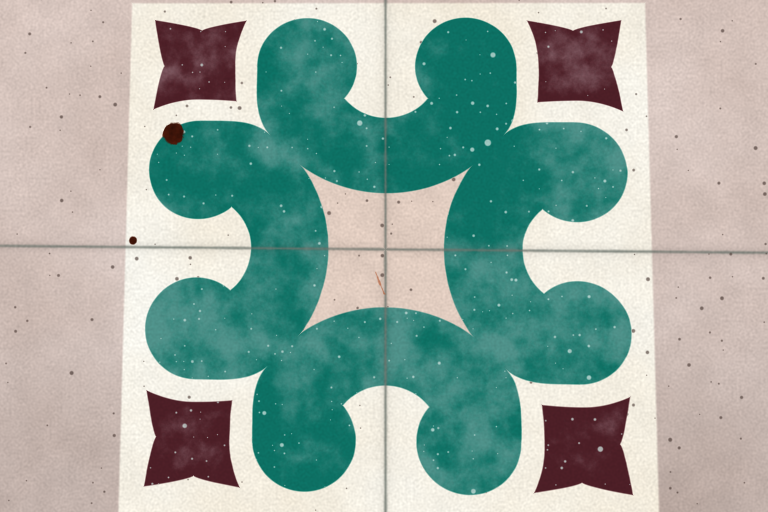
Write a Shadertoy shader that draws this pattern.

```glsl
// Worn cement floor tiles: four green hooks around a pale star, with dark tulips
// in the corners of a cream panel. One quadrant is folded by symmetry and drawn
// with distance functions; gradient noise adds the wear, stains and specks.

const vec3 STONE = vec3(0.82, 0.75, 0.72);
const vec3 CREAM = vec3(0.96, 0.94, 0.89);
const vec3 STAR = vec3(0.88, 0.80, 0.75);
const vec3 GREEN = vec3(0.05, 0.44, 0.39);
const vec3 WORN_GREEN = vec3(0.31, 0.57, 0.54);
const vec3 PLUM = vec3(0.30, 0.12, 0.15);
const vec3 WORN_PLUM = vec3(0.50, 0.36, 0.39);
const vec3 GROUT = vec3(0.43, 0.46, 0.43);
const vec3 RUST = vec3(0.27, 0.09, 0.04);

vec2 hash2(vec2 p) {
    vec2 k = vec2(dot(p, vec2(127.1, 311.7)), dot(p, vec2(269.5, 183.3)));
    return fract(sin(k) * 43758.55);
}

float gradientNoise(vec2 p) {
    vec2 i = floor(p), f = fract(p), u = f * f * (3.0 - 2.0 * f);
    vec2 e = vec2(0.0, 1.0);
    float a = dot(hash2(i) * 2.0 - 1.0, f);
    float b = dot(hash2(i + e.yx) * 2.0 - 1.0, f - e.yx);
    float c = dot(hash2(i + e.xy) * 2.0 - 1.0, f - e.xy);
    float d = dot(hash2(i + e.yy) * 2.0 - 1.0, f - e.yy);
    return mix(mix(a, b, u.x), mix(c, d, u.x), u.y);
}

float fbm(vec2 p) {
    float sum = 0.0, amp = 0.6;
    for (int i = 0; i < 5; i++) {
        sum += amp * gradientNoise(p);
        p = mat2(1.6, 1.2, -1.2, 1.6) * p + 7.3;
        amp *= 0.55;
    }
    return sum;
}

float fill(float d, float w) { return smoothstep(w, -w, d); }

float smoothMax(float a, float b, float k) {
    float h = max(k - abs(a - b), 0.0) / k;
    return max(a, b) + 0.25 * k * h * h;
}

float boxDistance(vec2 p, vec2 halfSize) {
    vec2 d = abs(p) - halfSize;
    return max(d.x, d.y);
}

// Half of an upward C: a broad arc that ends in a round knob
float hookDistance(vec2 p) {
    float arc = smoothMax(length(p - vec2(0.0, 0.400)) - 0.287, p.x - 0.258, 0.02);
    arc = max(arc, 0.106 - length(p - vec2(0.0, 0.371)));
    arc = max(arc, p.y - 0.371);
    return min(arc, length(p - vec2(0.158, 0.371)) - 0.0998);
}

// One petal side: cusped on the outside, hollow on the inside
float petalSide(float across, float along) {
    float t = along / 0.09;
    float outer = 0.069 + 0.021 * pow(abs(t + 0.05), 0.7);
    float inner = 0.073 + 0.016 * pow(max(t, 0.0), 2.0) + 0.005 * min(t * t, 1.0);
    return max(across - outer, -across - inner);
}

float tulipDistance(vec2 p) {
    return max(petalSide(p.x, p.y), petalSide(p.y, p.x));
}

// Round flecks scattered one per grid cell, with a chance of being present
float flecks(vec2 p, float cells, float chance, float w) {
    vec2 g = p * cells, id = floor(g);
    vec2 place = 0.25 + 0.5 * hash2(id + 3.7), pick = hash2(id + 51.0);
    float radius = mix(0.04, 0.18, pick.y * pick.y);
    return step(pick.x, chance) * fill(length(fract(g) - place) - radius, w * cells);
}

float stain(vec2 p, vec2 centre, float radius, float rough, float w) {
    return fill(length(p - centre) - radius * (1.0 + rough), w);
}

void mainImage(out vec4 fragColor, in vec2 fragCoord) {
    float w = 1.0 / iResolution.y;
    vec2 p = (fragCoord - 0.5 * iResolution.xy) * w - vec2(0.004, 0.012);

    // Slight tilt and perspective, then fold into one quadrant
    vec2 q = vec2(p.x, p.y + 0.009 * p.x);
    q = q / (1.0 - 0.053 * q.y + 0.02 * q.x) * vec2(1.0, 1.015);
    float broad = fbm(p * 3.0 + 4.0), fine = fbm(p * 19.0), grain = gradientNoise(p * 190.0);
    vec2 a = abs(q + 0.002 * vec2(fine, broad));

    // Stone, cream panel and central star
    vec3 stone = STONE * (1.0 + 0.05 * p.y - 0.05 * smoothstep(0.0, -0.4, p.y));
    stone *= 1.0 + vec3(0.13, 0.16, 0.18) * broad + 0.07 * fine;
    vec3 cream = CREAM * (1.0 + 0.05 * fine + vec3(0.04, 0.08, 0.14) * broad);
    float panel = fill(boxDistance(q + vec2(0.0, 0.009), vec2(0.514, 0.511)), 1.5 * w);
    vec3 col = mix(stone, cream, panel);
    col = mix(col, STAR * (1.0 + 0.08 * fine), fill(max(a.x, a.y) - 0.195, w));

    // Green hooks and plum tulips with rubbed patches
    float rub = broad + 0.7 * fine + 0.2 * p.x + 0.2 * exp(-24.0 * a.y);
    vec3 green = mix(GREEN, WORN_GREEN, smoothstep(-0.2, 0.38, rub));
    float hooks = fill(min(hookDistance(a), hookDistance(a.yx)), w);
    col = mix(col, green, hooks);
    vec2 t = a - 0.375;
    float plumWear = smoothstep(-0.15, 0.6, fine + 0.25 * p.y + 0.15 - 3.0 * length(t));
    float tulips = fill(tulipDistance(t), w);
    col = mix(col, mix(PLUM, WORN_PLUM, plumWear), tulips);

    // Grout seams
    float seam = min(abs(q.x + 0.001), abs(q.y - 0.001)) - 0.0022 - 0.002 * fine;
    col = mix(col, col * 0.86, 0.7 * exp(-160.0 * max(seam, 0.0)));
    col = mix(col, GROUT, 0.75 * fill(seam, 1.5 * w));

    // Pale chips on the pigment, dark dirt elsewhere, then rust
    float pigment = max(hooks, tulips);
    float chips = max(flecks(p, 62.0, 0.12, w), flecks(p + 0.37, 27.0, 0.07, w));
    col = mix(col, vec3(0.80, 0.88, 0.86), 0.75 * chips * pigment);
    col = mix(col, vec3(0.28, 0.22, 0.20), 0.65 * flecks(p + 0.71, 48.0, 0.07, w) * (1.0 - pigment));
    float rust = stain(p, vec2(-0.415, 0.228), 0.021, 0.9 * fine, w);
    rust = max(rust, stain(p, vec2(-0.494, 0.018), 0.008, 0.8 * fine, w));
    col = mix(col, RUST * (1.0 + 1.5 * fine), rust);
    float scratch = fill(abs(p.x + 0.012 + 0.4 * (p.y + 0.065)) - 0.003 - 0.01 * fine, w);
    col = mix(col, vec3(0.68, 0.36, 0.22), 0.7 * scratch * fill(abs(p.y + 0.065) - 0.022, w));

    col *= 1.0 + 0.09 * grain;
    fragColor = vec4(clamp(col, 0.0, 1.0), 1.0);
}
```
